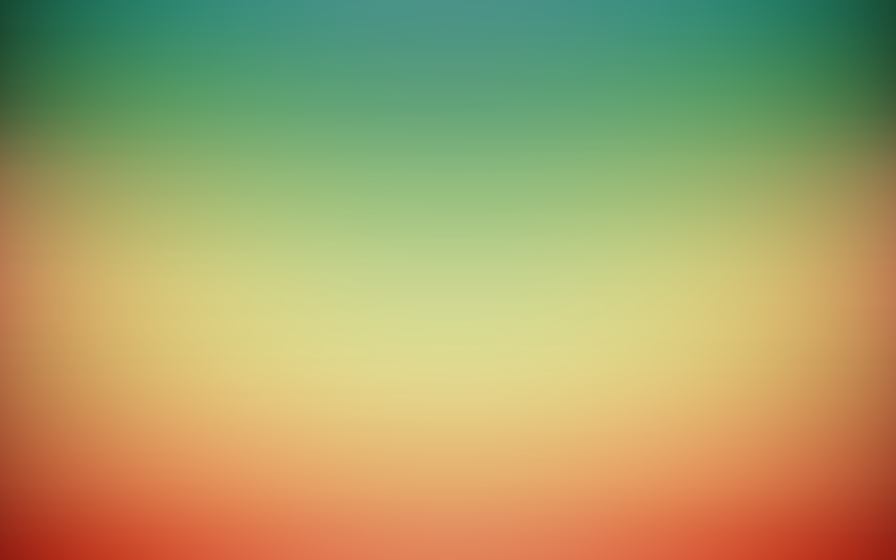
Write a WebGL 2 fragment shader that draws this background.

```glsl
#version 300 es
precision highp float;
// Soft blurred backdrop: teal top, pale yellow middle, red base, darkened sides.

#define CENTER_X 0.502
#define SHOULDER 0.4356
#define STREAK_AMOUNT 0.005
#define STREAK_SCALE vec2(5.0, 90.0)

uniform vec2 u_resolution;
out vec4 outColor;

// Vertical colour ramps, evenly spaced from bottom to top
const vec3 CORE[7] = vec3[7](
    vec3(0.886, 0.510, 0.353), vec3(0.898, 0.706, 0.447),
    vec3(0.878, 0.847, 0.557), vec3(0.776, 0.831, 0.561),
    vec3(0.576, 0.741, 0.498), vec3(0.369, 0.627, 0.478),
    vec3(0.290, 0.573, 0.533));
const vec3 FLANK[7] = vec3[7](
    vec3(0.816, 0.294, 0.176), vec3(0.867, 0.541, 0.329),
    vec3(0.859, 0.722, 0.431), vec3(0.824, 0.765, 0.463),
    vec3(0.620, 0.686, 0.416), vec3(0.329, 0.588, 0.376),
    vec3(0.165, 0.510, 0.424));
const vec3 RIM[7] = vec3[7](
    vec3(0.569, 0.110, 0.071), vec3(0.647, 0.286, 0.169),
    vec3(0.698, 0.427, 0.259), vec3(0.737, 0.478, 0.314),
    vec3(0.573, 0.451, 0.286), vec3(0.216, 0.345, 0.208),
    vec3(0.086, 0.282, 0.196));

// Catmull-Rom interpolation through a ramp
vec3 ramp(vec3 stops[7], float height) {
    float t = clamp(height, 0.0, 1.0) * 6.0;
    int i = min(int(t), 5);
    float f = t - float(i);
    vec3 a = stops[max(i - 1, 0)];
    vec3 b = stops[i];
    vec3 c = stops[i + 1];
    vec3 d = stops[min(i + 2, 6)];
    return b + 0.5 * f * (c - a + f * (2.0 * a - 5.0 * b + 4.0 * c - d
        + f * (3.0 * (b - c) + d - a)));
}

float hash(vec2 p) {
    return fract(sin(dot(p, vec2(127.1, 311.7))) * 43758.55);
}

float valueNoise(vec2 p) {
    vec2 cell = floor(p);
    vec2 f = smoothstep(0.0, 1.0, fract(p));
    float low = mix(hash(cell), hash(cell + vec2(1.0, 0.0)), f.x);
    float high = mix(hash(cell + vec2(0.0, 1.0)), hash(cell + 1.0), f.x);
    return mix(low, high, f.y);
}

void main() {
    vec2 uv = gl_FragCoord.xy / u_resolution;

    // Quadratic blend of the ramps over squared distance from the axis
    float offset = 2.0 * (uv.x - CENTER_X);
    float s = offset * offset;
    float core = (s - SHOULDER) * (s - 1.0) / SHOULDER;
    float rim = s * (s - SHOULDER) / (1.0 - SHOULDER);
    float flank = 1.0 - core - rim;
    vec3 color = core * ramp(CORE, uv.y)
        + flank * ramp(FLANK, uv.y)
        + rim * ramp(RIM, uv.y);

    // Faint horizontal streaks
    color += STREAK_AMOUNT * (valueNoise(uv * STREAK_SCALE) - 0.5);
    outColor = vec4(clamp(color, 0.0, 1.0), 1.0);
}
```
